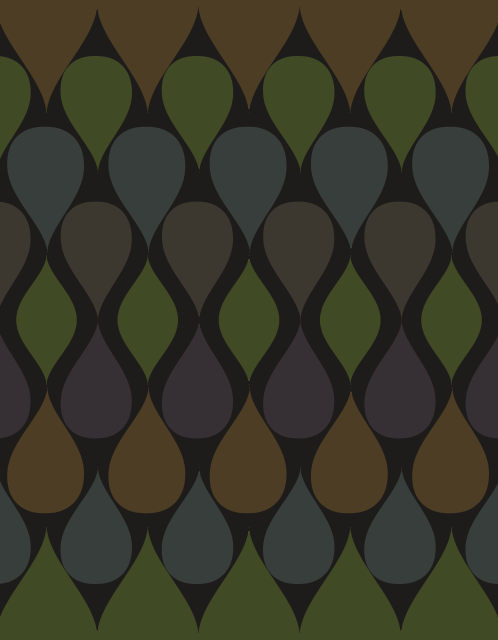
Write a WebGL 2 fragment shader that draws this pattern.

```glsl
#version 300 es
precision highp float;
// Staggered rows of teardrops on near-black, mirrored about the middle line:
// drops hang above it and stand below it, with a row of leaf diamonds between.
// Each shape is a half-width profile along its axis, repeated across by fract.

uniform vec2 u_resolution;
out vec4 fragColor;

const float PERIOD = 0.1582;  // column spacing, in canvas heights

const vec3 BLACK  = vec3(0.115, 0.110, 0.102);
const vec3 GREEN  = vec3(0.251, 0.290, 0.145);
const vec3 BROWN  = vec3(0.298, 0.239, 0.141);
const vec3 SLATE  = vec3(0.220, 0.243, 0.232);
const vec3 GREY   = vec3(0.235, 0.220, 0.190);
const vec3 PURPLE = vec3(0.212, 0.188, 0.204);

// Signed offset from the nearest column axis
float column(float x, float shift) {
    return (fract(x / PERIOD + shift + 0.5) - 0.5) * PERIOD;
}

// Concave at the point (s = 0), swelling to full width at s = 1
float swell(float s) {
    return pow(sin(1.5708 * clamp(s, 0.0, 1.0)), 1.7) + 4.0 * min(s, 0.0);
}

// Drop with its point at tip and its round end at end; positive inside
float drop(vec2 p, float shift, float tip, float end, float halfWidth) {
    float t = (p.y - tip) / (end - tip);
    float lean = mix(0.0013, -0.0026, clamp(t, 0.0, 1.0));
    float x = abs(column(p.x - lean, shift));
    float u = max((t - 0.69) / 0.31, 0.0);
    float bulb = pow(pow(x / halfWidth, 2.3) + pow(u, 2.3), 1.0 / 2.3);
    return t < 0.69 ? halfWidth * swell(t / 0.69) - x : halfWidth * (1.0 - bulb);
}

// Diamond centred on the middle line, pointed at both ends
float diamond(vec2 p) {
    return 0.0473 * swell(1.0 - p.y / 0.101) - abs(column(p.x, 0.0));
}

// Edge row: spikes that widen until they merge into a solid band
float spikes(vec2 p) {
    float t = (p.y - 0.324) / 0.1656;
    float profile = mix(clamp(t, 0.0, 1.0), smoothstep(0.0, 1.0, t), 0.8);
    profile += 4.0 * (min(t, 0.0) + max(t - 1.0, 0.0));
    return 0.5 * PERIOD * profile - abs(column(p.x, 0.0));
}

// Lay a colour over the canvas with a one-pixel soft edge
void paint(inout vec3 color, vec3 ink, float inside) {
    float slope = max(length(vec2(dFdx(inside), dFdy(inside))), 1e-5);
    color = mix(color, ink, clamp(inside / slope + 0.5, 0.0, 1.0));
}

void main() {
    vec2 p = (gl_FragCoord.xy - 0.5 * u_resolution) / u_resolution.y;
    bool upper = p.y > 0.0;
    p.y = abs(p.y);

    // Rows from the middle outwards
    vec3 color = BLACK;
    paint(color, GREEN, diamond(p));
    paint(color, upper ? GREY : PURPLE, drop(p, 0.5, 0.0, 0.185, 0.0555));
    paint(color, upper ? SLATE : BROWN, drop(p, 0.0, 0.1055, 0.302, 0.06));
    paint(color, upper ? GREEN : SLATE, drop(p, 0.5, 0.2305, 0.4125, 0.0558));
    paint(color, upper ? BROWN : GREEN, spikes(p));

    fragColor = vec4(color, 1.0);
}
```
